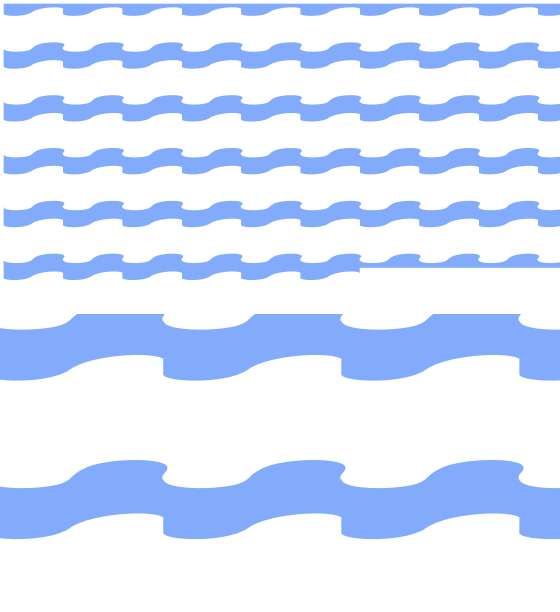
Top, the full canvas; bottom, a detail of the centre.
This pattern is drawn by a Shadertoy shader. Its source:

```glsl
const float CANVAS_HEIGHT = 612.0;            // design units per canvas height
const vec2 TILE = vec2(121.9, 108.5);
const float MARGIN = 7.5;
const float CREST_RISE = 28.8;                // crest height above the tile line
const float FULL_ROWS = 5.0;
const float LAST_ROW_TILES = 6.0;
const int CURVE_STEPS = 12;
const vec3 PAPER = vec3(1.0);
const vec3 WAVE_BLUE = vec3(0.51, 0.67, 0.99);

// Accumulates squared distance and inside/outside sign of one outline edge
void addEdge(vec2 p, vec2 a, vec2 b, inout float dist2, inout float side) {
    vec2 e = b - a, w = p - a;
    vec2 nearest = w - e * clamp(dot(w, e) / dot(e, e), 0.0, 1.0);
    dist2 = min(dist2, dot(nearest, nearest));
    bvec3 crossing = bvec3(p.y >= a.y, p.y < b.y, e.x * w.y > e.y * w.x);
    if (all(crossing) || all(not(crossing))) side = -side;
}

vec2 cubic(vec2 a, vec2 b, vec2 c, vec2 d, float t) {
    vec2 ab = mix(a, b, t), bc = mix(b, c, t), cd = mix(c, d, t);
    return mix(mix(ab, bc, t), mix(bc, cd, t), t);
}

void addCurve(vec2 p, vec2 a, vec2 b, vec2 c, vec2 d, inout float dist2, inout float side) {
    vec2 start = a;
    for (int i = 1; i <= CURVE_STEPS; i++) {
        vec2 end = cubic(a, b, c, d, float(i) / float(CURVE_STEPS));
        addEdge(p, start, end, dist2, side);
        start = end;
    }
}

// Signed distance to one wave, y pointing down from its crest
float waveDistance(vec2 p) {
    vec2 topLeft = vec2(0.0, 13.0), rise = vec2(50.0, 16.5), shoulder = vec2(66.0, 6.5);
    vec2 tip = vec2(124.5, 4.0), neck = vec2(121.5, 13.0);
    vec2 joinTop = vec2(125.0, 17.0), joinBottom = vec2(125.0, 39.0);
    vec2 lowerRight = vec2(122.0, 39.0), belly = vec2(60.0, 45.0), lowerLeft = vec2(0.0, 50.0);
    float dist2 = 1e6, side = 1.0;

    // Upper edge: trough, crest and overhanging tip
    addCurve(p, topLeft, vec2(1.0, 20.0), vec2(34.0, 20.5), rise, dist2, side);
    addCurve(p, rise, vec2(60.0, 13.5), vec2(58.0, 10.5), shoulder, dist2, side);
    addCurve(p, shoulder, vec2(78.0, -1.5), vec2(121.0, -2.5), tip, dist2, side);
    addCurve(p, tip, vec2(126.0, 8.0), vec2(120.0, 9.0), neck, dist2, side);

    // Overlap with the next wave
    addEdge(p, neck, joinTop, dist2, side);
    addEdge(p, joinTop, joinBottom, dist2, side);
    addEdge(p, joinBottom, lowerRight, dist2, side);

    // Lower edge and straight left end
    addCurve(p, lowerRight, vec2(114.0, 34.0), vec2(76.0, 36.0), belly, dist2, side);
    addCurve(p, belly, vec2(46.0, 57.0), vec2(2.0, 55.0), lowerLeft, dist2, side);
    addEdge(p, lowerLeft, topLeft, dist2, side);
    return side * sqrt(dist2);
}

// Repeats the wave, including the tip reaching in from the left neighbour
float waveField(vec2 p) {
    float column = max(floor(p.x / TILE.x), 0.0);
    float halfGap = 0.25 * TILE.y;
    float y = mod(p.y + CREST_RISE + halfGap, TILE.y) - halfGap;
    vec2 local = vec2(p.x - column * TILE.x, y);
    float d = waveDistance(local);
    if (column > 0.0) d = min(d, waveDistance(local + vec2(TILE.x, 0.0)));
    return d;
}

// Filled part of the grid; the last row of tiles stops early
float gridBounds(vec2 p) {
    float unfinished = min(p.y - FULL_ROWS * TILE.y, p.x - LAST_ROW_TILES * TILE.x);
    return max(max(-p.x, -p.y), unfinished);
}

float coverage(float d, float pixel) {
    return clamp(0.5 - d / pixel, 0.0, 1.0);
}

void mainImage(out vec4 fragColor, in vec2 fragCoord) {
    float pixel = CANVAS_HEIGHT / iResolution.y;
    vec2 p = vec2(fragCoord.x, iResolution.y - fragCoord.y) * pixel - MARGIN;
    float ink = coverage(max(waveField(p), gridBounds(p)), pixel);
    fragColor = vec4(mix(PAPER, WAVE_BLUE, ink), 1.0);
}
```
